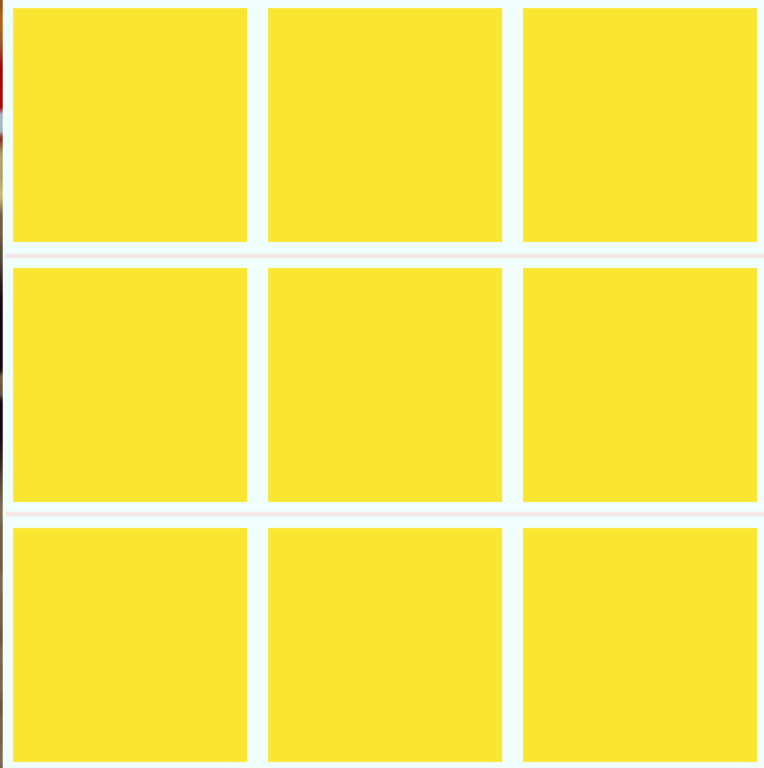
This pattern is drawn by a WebGL 2 fragment shader. Its source:

```glsl
#version 300 es
precision highp float;

uniform vec2 u_resolution;
out vec4 fragColor;

// Layout, in fractions of the canvas
const vec2 TILE_COUNT = vec2(3.0, 3.0);
const vec2 FIRST_CENTER = vec2(0.1704, 0.1602);
const vec2 PITCH = vec2(0.3337, 0.3385);
const vec2 TILE_HALF = vec2(0.1532, 0.1523);
const float SEAM_FIRST = 0.3307;
const float SEAM_PITCH = 0.3360;
const float SEAM_COUNT = 2.0;
const float SEAM_HALF = 0.0030;
const float SEAM_START = 0.0075;
const float STRIP_WIDTH = 0.0036;
const float SOFTNESS = 0.0011;

// Colours
const vec3 YELLOW = vec3(0.982, 0.902, 0.188);
const vec3 GROUT = vec3(0.940, 1.000, 0.995);
const vec3 SEAM_PINK = vec3(0.955, 0.910, 0.910);
const vec3 STRIP_BROWN = vec3(0.46, 0.38, 0.29);
const vec3 STRIP_ORANGE = vec3(0.66, 0.36, 0.08);
const vec3 STRIP_RED = vec3(0.66, 0.02, 0.02);
const vec3 STRIP_GREY = vec3(0.62, 0.68, 0.70);
const vec3 STRIP_TAN = vec3(0.72, 0.65, 0.42);
const vec3 STRIP_DARK = vec3(0.07, 0.03, 0.06);

// Antialiased coverage of the inside of a signed distance
float coverage(float d, float blur) {
    return 1.0 - smoothstep(-blur, blur, d);
}

// Soft band around a height
float band(float y, float center, float halfHeight) {
    return 1.0 - smoothstep(halfHeight * 0.6, halfHeight * 1.4, abs(y - center));
}

float boxDistance(vec2 p, vec2 halfSize) {
    vec2 d = abs(p) - halfSize;
    return length(max(d, 0.0)) + min(max(d.x, d.y), 0.0);
}

// Mottled sliver along the left edge
vec3 stripColor(float y) {
    vec3 color = STRIP_BROWN;
    color = mix(color, STRIP_ORANGE, smoothstep(0.90, 0.97, y));
    color = mix(color, STRIP_RED, band(y, 0.870, 0.060));
    color = mix(color, STRIP_GREY, band(y, 0.840, 0.016));
    color = mix(color, STRIP_TAN, band(y, 0.770, 0.040));
    color = mix(color, STRIP_DARK, band(y, 0.520, 0.130));
    color = mix(color, STRIP_BROWN, band(y, 0.498, 0.016));
    return color * (1.0 + 0.06 * sin(y * 61.0) + 0.04 * sin(y * 137.0));
}

void main() {
    vec2 uv = gl_FragCoord.xy / u_resolution;
    float blur = max(SOFTNESS, 0.7 / min(u_resolution.x, u_resolution.y));
    vec3 color = GROUT;

    // Thin horizontal seams between rows
    float seamRow = clamp(round((uv.y - SEAM_FIRST) / SEAM_PITCH), 0.0, SEAM_COUNT - 1.0);
    float seamY = SEAM_FIRST + seamRow * SEAM_PITCH;
    float seam = coverage(abs(uv.y - seamY) - SEAM_HALF, blur);
    seam *= coverage(SEAM_START - uv.x, blur);
    color = mix(color, SEAM_PINK, seam);

    // Yellow tiles
    vec2 cell = clamp(round((uv - FIRST_CENTER) / PITCH), vec2(0.0), TILE_COUNT - 1.0);
    vec2 local = uv - FIRST_CENTER - cell * PITCH;
    color = mix(color, YELLOW, coverage(boxDistance(local, TILE_HALF), blur));

    // Left edge sliver
    color = mix(color, stripColor(uv.y), coverage(uv.x - STRIP_WIDTH, blur));

    fragColor = vec4(color, 1.0);
}
```
